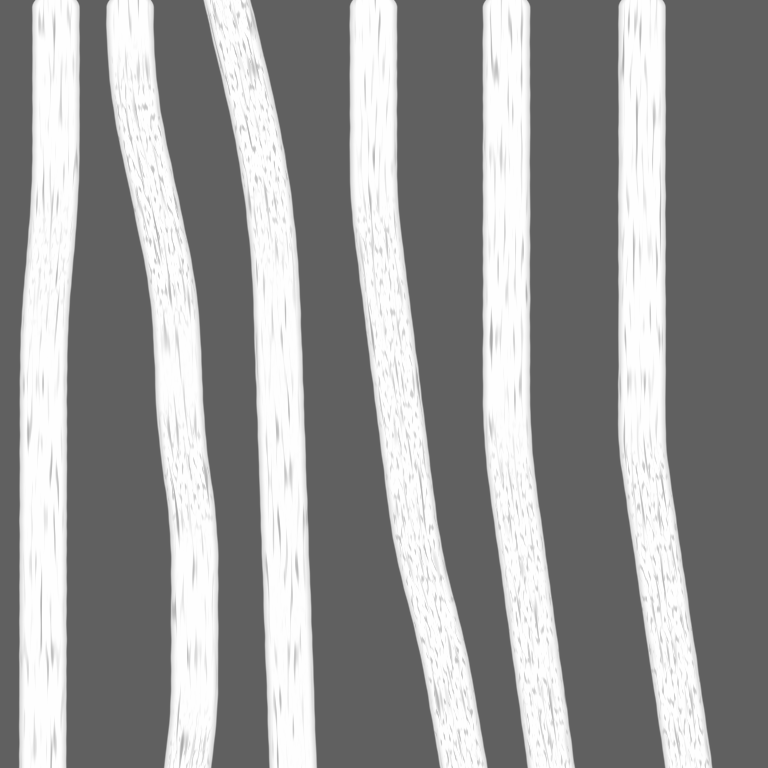
A WebGL 2 fragment shader for this pattern:

```glsl
#version 300 es
precision highp float;
// Six long white brush strokes with fine grey bristle marks, bending down a grey ground.

uniform vec2 u_resolution;
out vec4 fragColor;

const vec3 GROUND = vec3(0.376);
const vec3 PAINT = vec3(0.995);
const vec3 RIM = vec3(0.86);
const vec3 BRISTLE = vec3(0.45);

const float HALF_WIDTH = 0.0307;
const float RIM_WIDTH = 0.008;
const float EDGE_WOBBLE = 0.0008;
const float CAP_HEIGHT = 0.010;
const float CAP_INSET = 0.004;
const vec2 STREAK_FREQ = vec2(230.0, 17.0);
const vec2 HATCH_FREQ = vec2(300.0, 75.0);
const float STREAK_STRENGTH = 0.62;
const float HATCH_STRENGTH = 0.42;

// Each stroke: x at the top edge, initial slope.
const int STROKES = 6;
const vec2 START[STROKES] = vec2[](
  vec2(0.0729, 0.0), vec2(0.1693, 0.0), vec2(0.2956, 0.235),
  vec2(0.4863, 0.0), vec2(0.6595, 0.0), vec2(0.8359, 0.0));

// Each bend: depth below the top, length, change of slope.
const int FIRST_BEND[STROKES + 1] = int[](0, 2, 7, 8, 11, 12, 13);
const vec3 BENDS[13] = vec3[](
  vec3(0.247, 0.13, -0.088), vec3(0.430, 0.13, 0.086),
  vec3(0.104, 0.16, 0.21), vec3(0.385, 0.13, -0.17), vec3(0.56, 0.10, 0.10),
  vec3(0.690, 0.10, -0.14), vec3(0.925, 0.09, -0.12),
  vec3(0.255, 0.28, -0.20),
  vec3(0.260, 0.09, 0.125), vec3(0.710, 0.10, 0.13), vec3(0.853, 0.10, -0.085),
  vec3(0.573, 0.13, 0.137),
  vec3(0.581, 0.06, 0.146));

// Unit gradient from an integer hash of the lattice point.
vec2 gradient(vec2 cell) {
  uvec2 q = uvec2(ivec2(cell)) * uvec2(1597u, 51749u);
  uint h = (q.x ^ q.y) * 62089u;
  h = (h ^ (h >> 15)) * 73471u;
  h ^= h >> 13;
  float angle = float(h & 65535u) * 6.28319 / 65536.0;
  return vec2(cos(angle), sin(angle));
}

float gradientNoise(vec2 p) {
  vec2 i = floor(p), f = p - i;
  vec2 w = f * f * f * (f * (f * 6.0 - 15.0) + 10.0);
  vec2 e = vec2(1.0, 0.0);
  float low = mix(dot(gradient(i), f), dot(gradient(i + e), f - e), w.x);
  float high = mix(dot(gradient(i + e.yx), f - e.yx),
                   dot(gradient(i + e.xx), f - e.xx), w.x);
  return mix(low, high, w.y);
}

// Centre line of a stroke: x position and slope at a depth.
vec2 centreLine(int stroke, float depth) {
  vec2 line = vec2(START[stroke].x + START[stroke].y * depth, START[stroke].y);
  for (int b = FIRST_BEND[stroke]; b < FIRST_BEND[stroke + 1]; b++) {
    vec3 bend = BENDS[b];
    float d = depth - bend.x;
    float s = clamp(d / bend.y + 0.5, 0.0, 1.0);
    float ramp = 0.5 * bend.y * s * s + max(d - 0.5 * bend.y, 0.0);
    line += bend.z * vec2(ramp, s);
  }
  return line;
}

// Paint colour across (x) and along (y) a stroke.
vec3 paintColour(vec2 p, float inside, float slope, float seed) {
  vec2 offset = vec2(37.0, 53.0) * (seed + 1.0);
  float patches = smoothstep(-0.35, 0.35, gradientNoise(p * vec2(70.0, 7.0) + offset));

  // Long streaks everywhere, short dashes where the stroke leans.
  float streak = smoothstep(0.10, 0.60, gradientNoise(p * STREAK_FREQ + offset));
  float hatch = smoothstep(0.05, 0.55, gradientNoise(p * HATCH_FREQ + offset.yx));
  float lean = smoothstep(0.02, 0.17, abs(slope));
  float marks = max(streak * STREAK_STRENGTH * mix(0.25, 1.0, patches),
                    hatch * HATCH_STRENGTH * lean);
  vec3 body = mix(PAINT, BRISTLE, marks);
  return mix(min(body, RIM), body, smoothstep(0.0, RIM_WIDTH, inside));
}

void main() {
  vec2 uv = gl_FragCoord.xy / u_resolution;
  float depth = 1.0 - uv.y;
  float pixel = 1.0 / u_resolution.x;
  vec3 colour = GROUND;

  for (int i = 0; i < STROKES; i++) {
    vec2 line = centreLine(i, depth);
    float across = uv.x - line.x;
    float seed = float(i);

    // Slightly ragged sides and softly rounded upright tops.
    float side = across < 0.0 ? 0.0 : 9.0;
    float wobble = EDGE_WOBBLE * gradientNoise(vec2(depth * 45.0, seed * 3.7 + side));
    float upright = 1.0 - smoothstep(0.0, 0.1, abs(line.y));
    float cap = CAP_INSET * upright * pow(1.0 - min(depth / CAP_HEIGHT, 1.0), 2.0);
    float inside = HALF_WIDTH + wobble - cap - abs(across);

    float cover = smoothstep(-pixel, pixel, inside);
    if (cover > 0.0) {
      colour = mix(colour, paintColour(vec2(across, depth), inside, line.y, seed), cover);
    }
  }
  fragColor = vec4(colour, 1.0);
}
```
